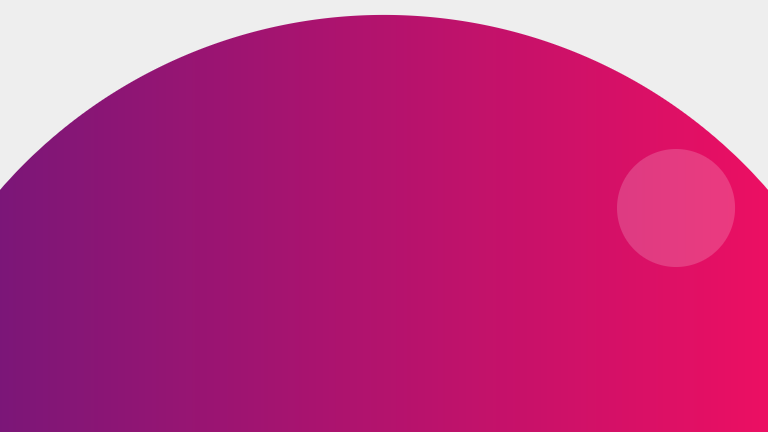
Write a Shadertoy shader that draws this background.

```glsl
// A huge disc rises from below a pale grey ground, filled with a horizontal
// violet-to-crimson gradient; a small translucent white disc rests on its right.
// Both discs are signed distances with edges smoothed over one pixel.

const vec3 GROUND  = vec3(0.933);
const vec3 VIOLET  = vec3(0.483, 0.088, 0.470);
const vec3 CRIMSON = vec3(0.925, 0.058, 0.386);
const vec3 WHITE   = vec3(1.0);

// Signed distance to a circle, negative inside
float circleDistance(vec2 p, vec2 center, float radius) {
    return length(p - center) - radius;
}

// Antialiased coverage of a shape from its signed distance
float coverage(float dist, float pixel) {
    return clamp(0.5 - dist / pixel, 0.0, 1.0);
}

void mainImage(out vec4 fragColor, in vec2 fragCoord) {
    // Canvas-height units, x measured from the middle
    float pixel = 1.0 / iResolution.y;
    vec2 p = (fragCoord - vec2(0.5 * iResolution.x, 0.0)) * pixel;
    float across = fragCoord.x / iResolution.x;

    // Large gradient disc
    vec3 discColor = mix(VIOLET, CRIMSON, across);
    float disc = coverage(circleDistance(p, vec2(0.0, -0.2125), 1.178), pixel);
    vec3 color = mix(GROUND, discColor, disc);

    // Small translucent disc
    float bubbleOpacity = 0.18;
    float bubble = coverage(circleDistance(p, vec2(0.676, 0.5185), 0.1366), pixel);
    color = mix(color, WHITE, bubbleOpacity * bubble);

    fragColor = vec4(color, 1.0);
}
```
